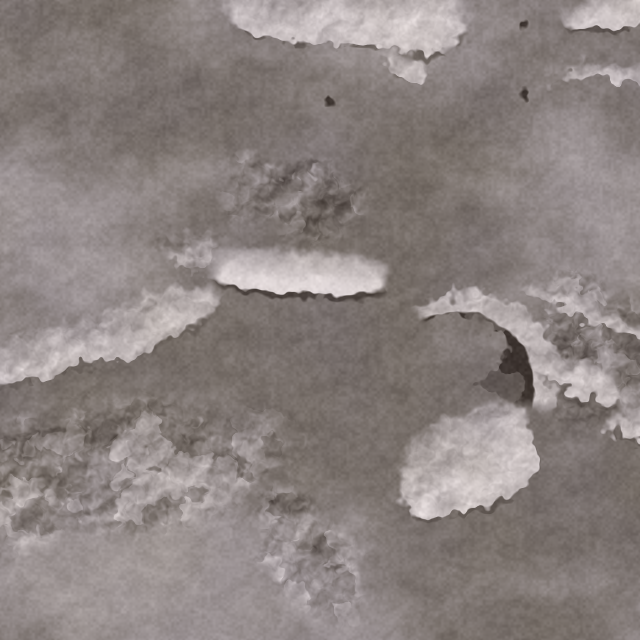
Write a WebGL 2 fragment shader that draws this texture.

```glsl
#version 300 es
precision highp float;
uniform vec2 u_resolution;
out vec4 outColor;

const float DARK_GROUND = 0.432, LIGHT_GROUND = 0.582;
const float SHADOW_TONE = 0.20;
const float GRAIN_AMOUNT = 0.085;
const float MOTTLE_AMOUNT = 0.17;
const float CRUMB_SCALE = 30.0;
const float PIT_CELLS = 9.0, PIT_RADIUS = 0.0085;
const vec2 LIGHT_STEP = vec2(-0.004, 0.007);
const vec2 ARCH_CENTER = vec2(0.71, 0.39);
const float ARCH_RADIUS = 0.125;

// Broad tone areas: centre, radius, brightness change
const int AREAS = 11;
const vec4 AREA[AREAS] = vec4[AREAS](
    vec4(0.22, 0.81, 0.12, -0.06), vec4(0.68, 0.72, 0.14, -0.05),
    vec4(0.50, 0.42, 0.15, -0.06), vec4(0.85, 0.17, 0.16, -0.07),
    vec4(0.12, 0.38, 0.08, -0.06), vec4(0.08, 0.67, 0.14, 0.11),
    vec4(0.13, 0.09, 0.17, 0.12), vec4(0.62, 0.85, 0.11, 0.05),
    vec4(0.97, 0.70, 0.11, 0.09), vec4(0.48, 0.03, 0.11, 0.09),
    vec4(0.98, 0.06, 0.06, 0.07));

// Crumbled zones: centre, half size
const int ZONES = 5;
const vec4 ZONE[ZONES] = vec4[ZONES](
    vec4(0.24, 0.28, 0.24, 0.12), vec4(0.49, 0.12, 0.10, 0.10),
    vec4(0.46, 0.69, 0.12, 0.09), vec4(0.95, 0.46, 0.12, 0.12),
    vec4(0.03, 0.25, 0.08, 0.12));

// Raised flakes: centre, half size; then slope and tone
const int FLAKES = 11;
const vec4 FLAKE[FLAKES] = vec4[FLAKES](
    vec4(0.47, 0.575, 0.138, 0.032), vec4(0.73, 0.28, 0.105, 0.075),
    vec4(0.14, 0.475, 0.19, 0.040), vec4(0.54, 0.98, 0.19, 0.055),
    vec4(0.96, 0.985, 0.08, 0.025), vec4(0.95, 0.885, 0.09, 0.016),
    vec4(0.99, 0.355, 0.035, 0.035), vec4(0.90, 0.41, 0.06, 0.022),
    vec4(0.92, 0.51, 0.10, 0.016), vec4(0.295, 0.60, 0.04, 0.028),
    vec4(0.64, 0.90, 0.03, 0.018));
const vec2 FINISH[FLAKES] = vec2[FLAKES](
    vec2(-0.06, 0.82), vec2(0.25, 0.75), vec2(0.26, 0.73), vec2(-0.10, 0.76),
    vec2(0.10, 0.77), vec2(0.22, 0.68), vec2(0.10, 0.74), vec2(-0.35, 0.73),
    vec2(-0.40, 0.70), vec2(0.0, 0.63), vec2(0.0, 0.73));

float hash(vec2 p) { return fract(sin(dot(p, vec2(127.1, 311.7))) * 43758.5453); }

float noise(vec2 p) {
    vec2 i = floor(p), f = fract(p);
    f = f * f * (3.0 - 2.0 * f);
    return mix(mix(hash(i), hash(i + vec2(1, 0)), f.x),
               mix(hash(i + vec2(0, 1)), hash(i + 1.0), f.x), f.y);
}

float fbm(vec2 p) {
    float sum = 0.0, amp = 0.533;
    for (int i = 0; i < 4; i++) {
        sum += amp * noise(p);
        p = mat2(1.6, 1.2, -1.2, 1.6) * p + 7.3;
        amp *= 0.5;
    }
    return sum;
}

vec2 noisePair(vec2 p) { return vec2(noise(p), noise(p + 31.0)) - 0.5; }

float flakeDistance(vec2 q, vec2 size) {
    vec2 k = abs(q / size);
    return (pow(dot(k * k, k) + 1e-6, 1.0 / 3.0) - 1.0) * size.y;
}

void main() {
    vec2 p = gl_FragCoord.xy / u_resolution.y;
    float px = 1.0 / u_resolution.y;
    vec2 bend = 0.07 * (vec2(fbm(p * 9.0), fbm(p * 9.0 + 31.0)) - 0.5);
    vec2 ragged = 0.018 * noisePair(p * 55.0) + 0.012 * noisePair(p * 120.0);
    float patches = fbm(p * 30.0 + 5.0);
    vec2 rough = (p + 0.5 * ragged) * CRUMB_SCALE;
    float relief = clamp(1.6 * (fbm(rough) - fbm(rough + LIGHT_STEP * CRUMB_SCALE)), -0.4, 0.4);

    // Mottled ground in two main tones
    float tone = 0.478 + MOTTLE_AMOUNT * (fbm(p * vec2(7.0, 11.0)) - 0.5);
    for (int i = 0; i < AREAS; i++) {
        vec2 q = (p + 2.0 * bend - AREA[i].xy) / (AREA[i].z * vec2(1.45, 1.0));
        tone += AREA[i].w * exp(-dot(q, q));
    }
    tone = mix(DARK_GROUND, LIGHT_GROUND, smoothstep(0.43, 0.585, tone));
    tone += 0.07 * (patches - 0.5) + 0.07 * relief;

    // Crumbled clumps
    float crumbs = 0.0;
    for (int i = 0; i < ZONES; i++) {
        float r = length((p + 1.5 * bend + ragged - ZONE[i].xy) / ZONE[i].zw);
        crumbs = max(crumbs, 1.0 - smoothstep(0.6, 1.1, r));
    }
    float clump = smoothstep(0.49, 0.56, fbm(p * 26.0 + 20.0 * ragged));
    tone += crumbs * (0.36 * relief + 0.13 * clump - 0.03);

    // Broken arch with a hollow behind its inner rim
    vec2 a = p - ARCH_CENTER + 0.3 * bend + 0.25 * ragged;
    float angle = atan(a.y, a.x), rim = length(a) - ARCH_RADIUS;
    float span = smoothstep(-0.3, -0.1, angle) * (1.0 - smoothstep(1.9, 2.1, angle));
    float swell = (angle - 0.15) / 0.42;
    float hollow = 0.005 + 0.085 * exp(-swell * swell);
    float depth = smoothstep(-hollow - 0.004, -hollow + 0.004, rim + ragged.x);
    float gloom = mix(0.34, SHADOW_TONE, smoothstep(0.46, 0.54, patches + 0.06 + 2.0 * rim));
    tone = mix(tone, gloom, (1.0 - smoothstep(-px, px, rim)) * depth * span);
    float shell = smoothstep(0.0, 2.0 * px, rim) * (1.0 - smoothstep(0.036, 0.046, rim + bend.y + ragged.y));
    tone = mix(tone, 0.73 - 1.5 * max(rim, 0.0) + 0.3 * relief, shell * span);

    // Flakes: crisp below, feathered above, shadow under the lip
    for (int i = 0; i < FLAKES; i++) {
        vec2 q = p - FLAKE[i].xy, size = FLAKE[i].zw;
        float finish = FINISH[i].y, coarse = smoothstep(0.83, 0.70, finish);
        q.y -= FINISH[i].x * q.x;
        q += bend * mix(0.25, 0.9, coarse) + ragged * mix(0.45, 1.1, coarse);
        float lip = flakeDistance(q + vec2(-0.002, 0.009), size);
        float shade = (1.0 - smoothstep(-0.003, 0.002, lip)) * smoothstep(0.42, 0.52, patches);
        tone = mix(tone, SHADOW_TONE + 0.05, shade * smoothstep(0.66, 0.84, finish));
        float upper = smoothstep(-0.5, 0.9, dot(q / size, vec2(-0.3, 0.9)));
        float feather = mix(1.2 * px, 0.009, upper);
        float cover = 1.0 - smoothstep(-feather, feather, flakeDistance(q, size));
        float face = finish - 0.14 * upper + mix(0.08, 0.34, coarse) * relief + 0.14 * (patches - 0.5);
        tone = mix(tone, face, cover);
    }

    // Sparse ragged pits in the upper part
    vec2 cell = floor(p * PIT_CELLS);
    vec2 jitter = 0.3 + 0.4 * vec2(hash(cell + 3.0), hash(cell + 8.0));
    float pit = length(p - (cell + jitter) / PIT_CELLS + 0.6 * ragged) / PIT_RADIUS;
    float present = step(0.78, hash(cell + 21.0)) * step(0.75, p.y);
    tone = mix(tone, SHADOW_TONE, present * (1.0 - smoothstep(0.5, 1.2, pit)));

    // Fine grain and warm grey tint
    tone += GRAIN_AMOUNT * (0.6 * noise(p * 230.0) + 0.4 * noise(p * 110.0) - 0.5);
    float tint = 0.03 * (fbm(p * 8.0 + 40.0) - 0.5);
    float warmth = 1.0 - smoothstep(0.42, 0.60, tone);
    vec3 color = tone + vec3(0.034, 0.0, tint - 0.016 * warmth);
    outColor = vec4(clamp(color, 0.0, 1.0), 1.0);
}
```
